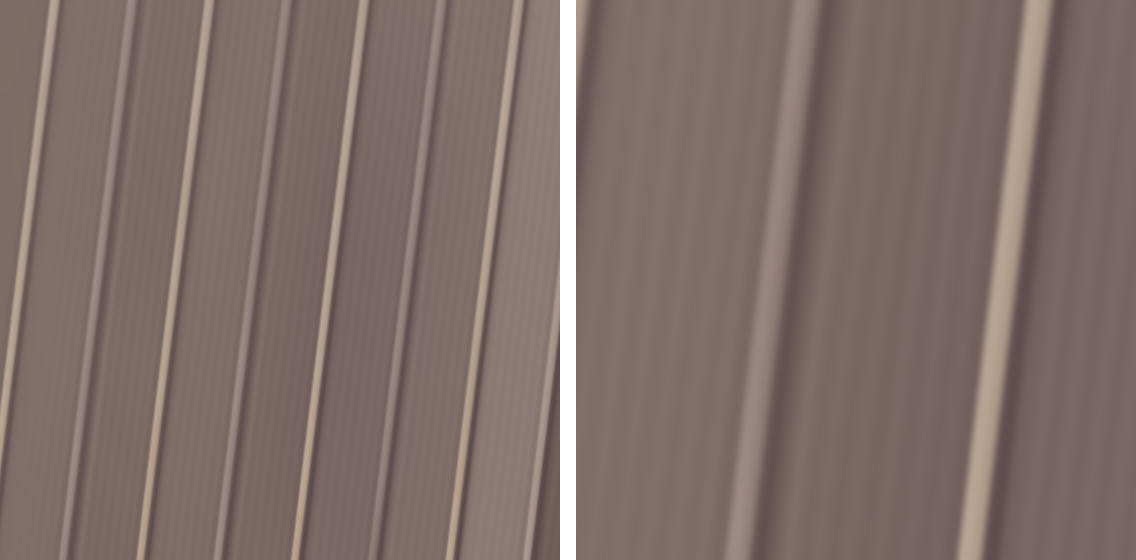
Left: the whole. Right: its middle third, enlarged.
Reproduce this texture procedurally as a three.js fragment shader.

```glsl
#define PITCH 0.1381
#define FIRST_RIB 0.0977
#define SLANT 0.124
#define RIB_HALF_WIDTH 0.0072
#define SHADOW_OFFSET 0.0135
#define SHADOW_WIDTH 0.0062
#define CREASE_OFFSET 0.030
#define STREAKS 8.0
#define STREAK_DEPTH 0.006
#define WEAR_DEPTH 0.012

varying vec2 vUv;

const vec3 PANEL = vec3(0.498, 0.425, 0.401);
const vec3 RIB_BRIGHT = vec3(0.705, 0.630, 0.580);
const vec3 RIB_DIM = vec3(0.610, 0.530, 0.510);
const vec3 SHADOW = vec3(0.345, 0.275, 0.285);

float hash(vec2 p) {
  vec3 q = fract(vec3(p.xyx) * 0.1031);
  q += dot(q, q.yzx + 33.33);
  return fract((q.x + q.y) * q.z);
}

float noise(vec2 p) {
  vec2 i = floor(p);
  vec2 f = fract(p);
  f = f * f * (3.0 - 2.0 * f);
  float low = mix(hash(i), hash(i + vec2(1.0, 0.0)), f.x);
  float high = mix(hash(i + vec2(0.0, 1.0)), hash(i + vec2(1.0, 1.0)), f.x);
  return mix(low, high, f.y);
}

float bump(float x, float width) {
  return exp(-x * x / (width * width));
}

// Flat strip between two ribs, with its own tone and fine streaks
vec3 panelColor(float u, vec2 uv) {
  float index = floor(u);
  float parity = 1.0 - 2.0 * mod(index, 2.0);
  float tone = 0.008 * parity;
  tone += 0.048 * smoothstep(3.8, 6.2, index);
  tone -= 0.095 * step(6.5, index);
  tone += 0.012 * (uv.y - 0.5);
  tone += WEAR_DEPTH * (noise(vec2(u * 1.7, uv.y * 3.0) + 11.0) - 0.5);

  float streakFade = smoothstep(-0.2, 1.5, u);
  float streak = cos(6.28318 * STREAKS * u + 1.5 * noise(vec2(u * 3.0, uv.y * 5.0)));
  tone += STREAK_DEPTH * streak * streakFade;

  // Cool, dull patch right of the centre
  float patchMask = bump(u - 4.5, 0.85) * bump(uv.y - 0.42, 0.55);
  return PANEL + tone - patchMask * vec3(0.032, 0.036, 0.018);
}

void main() {
  float u = (vUv.x - FIRST_RIB + SLANT * (1.0 - vUv.y)) / PITCH;
  float rib = floor(u + 0.5);
  float d = (u - rib) * PITCH;
  float dim = mod(rib, 2.0);
  float across = clamp(rib / 7.0, 0.0, 1.0);
  float down = 1.0 - vUv.y;

  vec3 color = panelColor(u, vUv);

  // Faint second fold beside the dim ribs
  float crease = dim * (1.0 - 0.7 * across);
  color += 0.030 * crease * bump(d - CREASE_OFFSET, 0.006);
  color -= 0.018 * crease * bump(d - CREASE_OFFSET + 0.011, 0.006);

  // Shadows on both sides of the rib
  float depth = 0.38 + 0.28 * down + 0.25 * across - 0.08 * dim;
  float shade = depth * bump(d - SHADOW_OFFSET, SHADOW_WIDTH);
  shade += 0.12 * bump(d + 0.013, 0.005);
  shade += 0.10 * smoothstep(0.045, 0.010, d) * step(0.0, d);
  color = mix(color, SHADOW, clamp(shade, 0.0, 1.0));

  // Rounded rib, narrower and crisper toward the bottom
  float halfWidth = RIB_HALF_WIDTH * mix(1.12, 0.88, down);
  float blur = mix(0.0042, 0.0028, down);
  float ribMask = 1.0 - smoothstep(halfWidth - blur, halfWidth + blur, abs(d));
  vec3 ribColor = mix(RIB_BRIGHT, RIB_DIM, dim * (1.0 - 0.6 * step(6.5, rib)));
  ribColor -= 0.035 * dim * bump(rib - 5.0, 0.5) * down;
  ribColor += 0.030 * (noise(vec2(rib * 7.0, vUv.y * 6.0)) - 0.5);
  ribColor += vec3(0.015, 0.010, -0.020) * down * (1.0 - dim);
  ribColor -= 0.055 * smoothstep(-0.3, 1.0, d / halfWidth);
  color = mix(color, ribColor, ribMask);

  gl_FragColor = vec4(color, 1.0);
}
```
